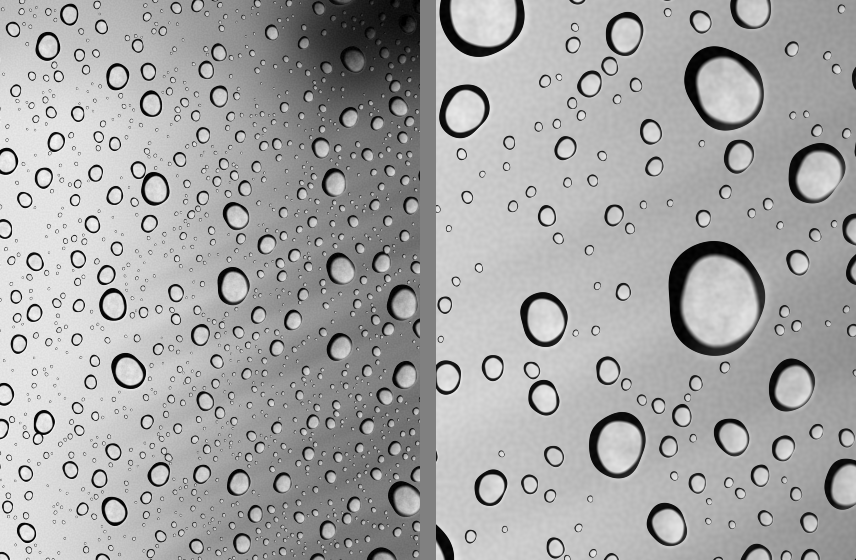
Left: the whole. Right: its middle third, enlarged.
A Shadertoy shader for this texture:

```glsl
// Rain drops on a window pane in black and white, over a soft grey sky.
// Five rotated jittered grids, from coarse to fine, hold one wobbly drop per
// cell; each drop is a dark rim around a shifted, brighter lens.

vec3 hash3(vec2 cell, float seed) {
    vec3 q = fract(vec3(cell.xyx + seed * 17.3) * vec3(0.1031, 0.1030, 0.0973));
    q += dot(q, q.yxz + 33.33);
    return fract((q.xxy + q.yzz) * q.zyx);
}

float cornerSlope(vec2 cell, vec2 offset) {
    float angle = 6.2832 * hash3(cell, 9.0).x;
    return dot(vec2(cos(angle), sin(angle)), offset);
}

float gradientNoise(vec2 p) {
    vec2 i = floor(p), f = p - i;
    vec2 u = f * f * f * (f * (f * 6.0 - 15.0) + 10.0);
    vec2 e = vec2(1.0, 0.0);
    return mix(mix(cornerSlope(i, f), cornerSlope(i + e, f - e), u.x),
               mix(cornerSlope(i + e.yx, f - e.yx), cornerSlope(i + 1.0, f - 1.0), u.x), u.y);
}

float cloudNoise(vec2 p) {
    return gradientNoise(p) + 0.5 * gradientNoise(p * 2.1 + 5.0) + 0.25 * gradientNoise(p * 4.3 + 9.0);
}

// Sky: bright at left, grey at right, smoky dark in the upper right corner
float sky(vec2 p) {
    float cloud = cloudNoise(p * 2.6);
    float across = p.x + 0.14 * smoothstep(0.6, 0.0, p.y) + 0.05 * cloud;
    float tone = mix(0.89, 0.45, smoothstep(0.08, 1.05, across));
    tone -= 0.16 * smoothstep(1.0, 1.36, p.y + 0.08 * cloud);
    vec2 smoke = (p - vec2(0.77, 1.17)) * vec2(1.0, 0.8);
    tone -= 0.16 * exp(-dot(smoke, smoke) * 60.0) * (1.0 + cloud);
    tone -= 0.28 * smoothstep(0.38, 0.0, length(p - vec2(1.0, 1.34)) + 0.08 * cloud);

    // Faint slanted streaks across the lower right
    float along = p.y - 0.45 * p.x;
    float streak = gradientNoise(vec2(along * 13.0, p.x * 0.6)) + 0.5 * gradientNoise(vec2(along * 31.0, 3.0));
    tone += 0.07 * streak * smoothstep(0.1, 0.5, p.x) * smoothstep(0.75, 0.4, along);
    return max(tone, 0.06);
}

struct Drop { vec2 centre; float radius; float seed; };

// The drop of the grid cell around p; a radius of zero means none
Drop dropAt(vec2 p, float layer) {
    float size = 0.15 * pow(0.58, layer);
    float angle = 0.45 + 1.7 * layer;
    mat2 turn = mat2(cos(angle), sin(angle), -sin(angle), cos(angle));
    vec2 grid = turn * p / size + 40.0 + 7.3 * layer;
    float row = floor(grid.y);
    float slide = hash3(vec2(row, 3.0), layer).x;
    vec2 cell = vec2(floor(grid.x + slide), row);
    vec3 h = hash3(cell, layer + 1.0);
    vec3 k = hash3(cell, layer + 21.0);
    float radius = mix(0.15, 0.28, pow(h.z, 1.4));
    vec2 spot = cell + 0.5 + (h.xy - 0.5) * (1.0 - 2.4 * radius);
    vec2 centre = (spot - vec2(slide, 0.0) - 40.0 - 7.3 * layer) * size * turn;

    // Small drops crowd towards the lower right
    float crowd = smoothstep(0.1, 1.2, centre.x + 0.35 * (0.7 - centre.y));
    float chance = layer < 0.5 ? 0.4 : mix(0.75, 0.85, crowd);
    if (layer > 1.5) chance = mix(0.3, 0.95, crowd);
    if (layer > 2.5) chance = mix(0.22, 0.8, crowd);
    if (layer > 3.5) chance = mix(0.14, 0.4, crowd);
    return Drop(centre, k.x < chance ? radius * size : 0.0, k.y);
}

// Signed distance to a slightly oval, uneven outline
float blob(vec2 q, float radius, float seed) {
    float a = atan(q.y, q.x + 1e-6);
    float wobble = 0.09 * cos(2.0 * a - 1.9 - 2.6 * seed) + 0.03 * sin(3.0 * a + 40.0 * seed)
                 + 0.015 * sin(5.0 * a + 90.0 * seed);
    return length(q) - radius * (1.0 + wobble);
}

void mainImage(out vec4 fragColor, in vec2 fragCoord) {
    vec2 p = fragCoord / iResolution.x;
    float edge = 0.6 / iResolution.x;
    float back = sky(p);
    float tone = back;

    for (int i = 0; i < 5; i++) {
        float layer = float(i);
        Drop d = dropAt(p, layer);
        if (d.radius <= 0.0) continue;

        // Leave room around larger drops
        bool covered = false;
        for (int j = 0; j < i; j++) {
            Drop big = dropAt(d.centre, float(j));
            if (big.radius > 0.0 && distance(big.centre, d.centre) < 1.15 * big.radius + 1.3 * d.radius) covered = true;
        }
        if (covered) continue;

        vec2 q = p - d.centre;
        float lean = smoothstep(0.25, 0.9, d.centre.x);
        float side = dot(q / (length(q) + 1e-5), vec2(-0.8, 0.6));
        float outer = blob(q, d.radius, d.seed);
        vec2 shift = d.radius * mix(0.05, 0.17, lean) * vec2(0.8, -0.6);
        float inner = blob(q - shift, d.radius * mix(0.78, 0.8, lean), d.seed + 0.03);
        float body = smoothstep(edge, -edge, outer);
        float blur = edge + d.radius * mix(0.02, 0.09, lean);
        float lens = smoothstep(blur, -blur, inner);

        // Rim is black at left, an open crescent at right
        float rim = mix(0.02, back * 0.3, 0.12 * layer);
        rim = mix(rim, back * 0.65, 0.75 * lean * smoothstep(0.1, -0.8, side));
        float glass = mix(back, 0.9, 0.5 * smoothstep(0.0, 0.45, back));
        glass -= 0.16 * lean * side * length(q) / d.radius;
        glass += 0.09 * cloudNoise(q * 60.0 + 60.0 * d.seed);

        // Thin glint just outside the lower right edge
        tone += 0.08 * smoothstep(0.2 * d.radius, 0.0, abs(outer)) * smoothstep(0.2, -0.8, side);
        tone = mix(tone, mix(rim, glass, lens), body);
    }

    // Fine film grain
    tone += 0.035 * gradientNoise(p * 230.0);
    fragColor = vec4(vec3(clamp(tone, 0.0, 1.0)), 1.0);
}
```
